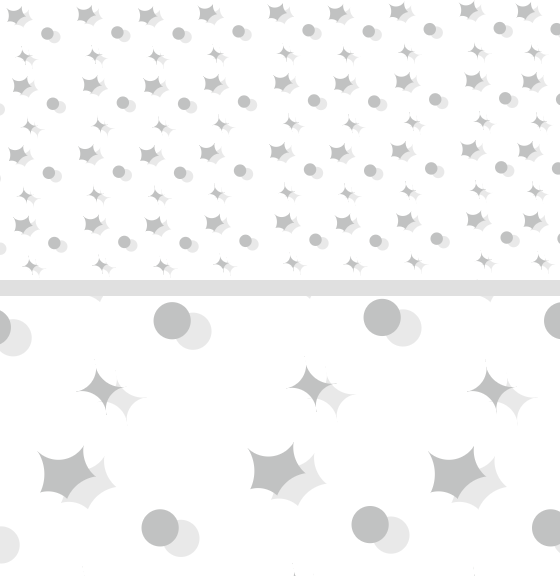
Top, the full canvas; bottom, a detail of the centre.
A WebGL 1 fragment shader for this pattern:

```glsl
precision highp float;

uniform vec2 u_resolution;

// Layout units: the canvas is 384 high, y runs downward.
const float CANVAS_HEIGHT = 384.0;
const vec2 FIRST_DOT = vec2(65.0, 46.0);
const vec2 GROUP_STEP = vec2(262.2, -3.0);    // three columns form a group
const vec2 SECOND_COLUMN = vec2(96.0, -1.5);
const vec2 THIRD_COLUMN = vec2(180.0, 0.0);
const float THIRD_COLUMN_DRIFT = 1.5;
const vec2 ROW_STEP = vec2(7.5, 96.3);        // second row of each pair
const vec2 ROW_PAIR_STEP = vec2(2.0, 191.0);
const vec2 SHADOW_OFFSET = vec2(9.5, 4.8);
const float DOT_RADIUS = 8.5;
const float STAR_BOW = 0.23;                  // inward bend / edge length
const float CROWN_TOP_BOW = 0.24;
const float CROWN_SIDE_BOW = 0.13;
const vec3 PAPER = vec3(1.0);
const vec3 SHAPE_GREY = vec3(0.757, 0.761, 0.759);
const vec3 SHADOW_GREY = vec3(0.914);

// Distance to a clockwise polygon edge, bent inward as a circular arc.
float bentEdge(vec2 p, vec2 a, vec2 b, float bow) {
  float len = distance(a, b);
  vec2 along = (b - a) / len;
  vec2 outward = vec2(along.y, -along.x);
  float sagitta = bow * len;
  float radius = (0.25 * len * len + sagitta * sagitta) / (2.0 * sagitta);
  vec2 center = 0.5 * (a + b) + outward * (radius - sagitta);
  return max(dot(p - a, outward), radius - distance(p, center));
}

float starDistance(vec2 p) {
  vec2 top = vec2(-35.4, 17.8);
  vec2 right = vec2(-21.0, 30.2);
  vec2 bottom = vec2(-30.0, 43.0);
  vec2 left = vec2(-43.7, 32.4);
  float d = bentEdge(p, top, right, STAR_BOW);
  d = max(d, bentEdge(p, right, bottom, STAR_BOW));
  d = max(d, bentEdge(p, bottom, left, STAR_BOW));
  return max(d, bentEdge(p, left, top, STAR_BOW));
}

float crownDistance(vec2 p) {
  vec2 topLeft = vec2(-56.0, -35.0);
  vec2 topRight = vec2(-35.0, -37.5);
  vec2 right = vec2(-29.5, -23.5);
  vec2 bottom = vec2(-42.5, -13.3);
  vec2 lowLeft = vec2(-54.8, -16.2);
  float d = bentEdge(p, topLeft, topRight, CROWN_TOP_BOW);
  d = max(d, bentEdge(p, topRight, right, CROWN_SIDE_BOW));
  d = max(d, bentEdge(p, right, bottom, CROWN_SIDE_BOW));
  d = max(d, bentEdge(p, bottom, lowLeft, CROWN_SIDE_BOW));
  return max(d, bentEdge(p, lowLeft, topLeft, CROWN_SIDE_BOW));
}

// Crown, dot and star, placed relative to the dot.
float motifDistance(vec2 p) {
  float dotDistance = length(p) - DOT_RADIUS;
  return min(dotDistance, min(starDistance(p), crownDistance(p)));
}

vec2 columnOffset(float column) {
  float group = floor(column / 3.0);
  float member = column - 3.0 * group;
  vec2 offset = group * GROUP_STEP;
  if (member > 1.5) {
    offset += THIRD_COLUMN;
    offset.x -= THIRD_COLUMN_DRIFT * group * group;
  } else if (member > 0.5) {
    offset += SECOND_COLUMN;
  }
  return offset;
}

vec2 rowOffset(float row) {
  return mod(row, 2.0) * ROW_STEP + floor(row / 2.0) * ROW_PAIR_STEP;
}

void main() {
  float unitsPerPixel = CANVAS_HEIGHT / u_resolution.y;
  vec2 p = vec2(gl_FragCoord.x, u_resolution.y - gl_FragCoord.y) * unitsPerPixel;

  // Nearest shape and nearest shadow over all repeats
  float shapeDistance = 1000.0;
  float shadowDistance = 1000.0;
  for (int row = -1; row <= 4; row++) {
    for (int column = -1; column <= 9; column++) {
      vec2 q = p - FIRST_DOT - columnOffset(float(column)) - rowOffset(float(row));
      if (abs(q.x + 18.0) < 48.0 && abs(q.y - 5.0) < 53.0) {
        shapeDistance = min(shapeDistance, motifDistance(q));
        shadowDistance = min(shadowDistance, motifDistance(q - SHADOW_OFFSET));
      }
    }
  }

  // Shadows below, shapes on top
  float shadowCover = clamp(0.5 - shadowDistance / unitsPerPixel, 0.0, 1.0);
  float shapeCover = clamp(0.5 - shapeDistance / unitsPerPixel, 0.0, 1.0);
  vec3 color = mix(PAPER, SHADOW_GREY, shadowCover);
  color = mix(color, SHAPE_GREY, shapeCover);
  gl_FragColor = vec4(color, 1.0);
}
```
